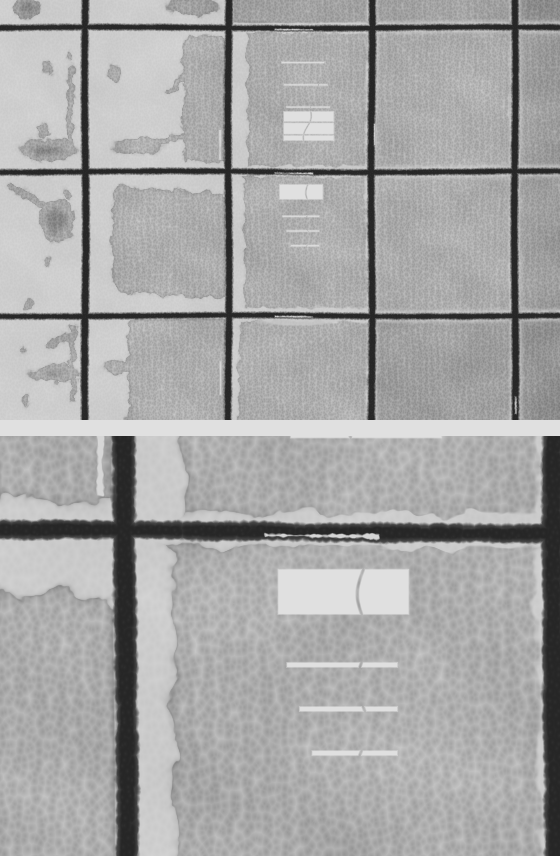
Top, the full canvas; bottom, a detail of the centre.
Give the GLSL for this texture, as a Shadertoy shader.

```glsl
// Pencil drawing of square wall tiles with dark grout: dry and splashed on the left,
// covered by a grey film of water on the right, with pale window reflections.
// Distance functions give the puddles, layered sines their edges, cellular noise the grain.

vec2 hash2(vec2 p) {
    vec3 q = fract(p.xyx * vec3(0.1031, 0.103, 0.0973));
    q += dot(q, q.yzx + 33.33);
    return fract((q.xx + q.yz) * q.zy);
}

// Distance to the nearest scattered point, about 0 to 1
float cellular(vec2 p) {
    vec2 cell = floor(p);
    float nearest = 2.0;
    for (int k = 0; k < 9; k++) {
        vec2 c = cell + vec2(k % 3 - 1, k / 3 - 1);
        nearest = min(nearest, length(c + hash2(c) - p));
    }
    return nearest;
}

// Layered sines, about -1 to 1
float ripple(vec2 p) {
    float sum = 0.0, amp = 0.5;
    for (int k = 0; k < 4; k++) {
        sum += amp * sin(p.x + 1.7 * sin(p.y)) * cos(p.y * 0.9 + sin(p.x * 0.7));
        p = mat2(1.6, 1.2, -1.2, 1.6) * p + 1.3;
        amp *= 0.6;
    }
    return sum;
}

float box(vec2 p, vec2 c, vec2 h) {
    vec2 d = abs(p - c) - h;
    return length(max(d, 0.0)) + min(max(d.x, d.y), 0.0);
}

float blob(vec2 p, vec2 c, vec2 r) {
    return (length((p - c) / r) - 1.0) * min(r.x, r.y);
}

float streak(vec2 p, vec2 a, vec2 b, float r) {
    vec2 ab = b - a;
    return length(p - a - ab * clamp(dot(p - a, ab) / dot(ab, ab), 0.0, 1.0)) - r;
}

// Splashes and puddles of the two left columns
float splashes(vec2 p) {
    float d = box(p, vec2(0.488, 0.765), vec2(0.032, 0.128)) - 0.02;
    d = min(d, box(p, vec2(0.408, 0.425 - 0.08 * (p.x - 0.4)), vec2(0.115, 0.102)) - 0.022);
    d = min(d, box(p, vec2(0.425, 0.11), vec2(0.105, 0.12)) - 0.015);
    d = min(d, blob(p, vec2(0.285, 0.125), vec2(0.04, 0.016)));
    d = min(d, blob(p, vec2(0.33, 0.653), vec2(0.058, 0.021)));
    d = min(d, streak(p, vec2(0.34, 0.66), vec2(0.47, 0.685), 0.006));
    d = min(d, streak(p, vec2(0.402, 0.783), vec2(0.45, 0.83), 0.006));
    d = min(d, blob(p, vec2(0.46, 0.985), vec2(0.06, 0.022)));
    d = min(d, blob(p, vec2(0.066, 0.982), vec2(0.03, 0.024)));
    d = min(d, blob(p, vec2(0.11, 0.642), vec2(0.068, 0.028)));
    d = min(d, streak(p, vec2(0.17, 0.84), vec2(0.165, 0.65), 0.007));
    d = min(d, blob(p, vec2(0.133, 0.475), vec2(0.042, 0.046)));
    d = min(d, streak(p, vec2(0.03, 0.555), vec2(0.13, 0.5), 0.009));
    d = min(d, streak(p, vec2(0.172, 0.22), vec2(0.172, 0.05), 0.006));
    d = min(d, blob(p, vec2(0.13, 0.11), vec2(0.055, 0.02)));
    d = min(d, streak(p, vec2(0.12, 0.18), vec2(0.17, 0.2), 0.008));
    d = min(d, blob(p, vec2(0.273, 0.828), vec2(0.014, 0.017)));
    for (int k = 0; k < 13; k++) {
        vec2 h = hash2(vec2(k, 7));
        vec2 c = vec2(0.02 + 0.15 * h.x, (float(k) + h.y) / 13.0);
        d = min(d, blob(p, c, vec2(0.006, 0.008) * (0.6 + 1.2 * h.y)));
    }
    return d;
}

// Window panes and bars mirrored in the third column
float reflections(vec2 p) {
    float d = box(p, vec2(0.735, 0.7), vec2(0.06, 0.035));
    d = max(d, 0.0012 - abs(abs(p.y - 0.694) - 0.015));
    d = min(d, box(p, vec2(0.717, 0.543), vec2(0.052, 0.018)));
    for (int k = 0; k < 3; k++) {
        float n = float(k);
        d = min(d, box(p, vec2(0.722 + 0.006 * n, 0.851 - 0.053 * n), vec2(0.052, 0.0018)));
        d = min(d, box(p, vec2(0.716 + 0.005 * n, 0.485 - 0.035 * n), vec2(0.044 - 0.005 * n, 0.002)));
    }
    float crack = abs(p.x - 0.732 - 0.25 * (p.y - 0.7) * step(0.6, p.y) - 0.004 * sin(p.y * 90.0));
    return max(d, 0.0012 - crack);
}

void mainImage(out vec4 fragColor, in vec2 fragCoord) {
    vec2 p = fragCoord / iResolution.y;
    float aa = 1.2 / iResolution.y;
    float grain = cellular(p * vec2(190.0, 150.0)) - 0.5;
    float mottle = ripple(p * 17.0);
    vec2 wobble = vec2(ripple(p * 48.0), ripple(p.yx * 48.0 + 5.0));

    // Tile grid, slightly bent by hand
    vec2 pitch = vec2(0.341, 0.343);
    vec2 bend = 0.0016 * sin(p.yx * vec2(9.0, 7.0) + p * 3.0);
    vec2 g = (p + bend - vec2(0.203, 0.248)) / pitch;
    vec2 id = floor(g), local = (g - id) * pitch;
    vec2 toLine = abs(g - round(g)) * pitch;

    // Water: splashes on the left, a film with a ragged left edge on the right
    float wet = splashes(p + 0.011 * wobble);
    if (id.x > 0.5) {
        bool ragged = id.x < 1.5 && id.y < 1.5;
        vec2 q = local + wobble * (ragged ? 0.009 : 0.002);
        float left = ragged ? 0.036 + 0.01 * id.y : 0.012;
        vec2 side = max(vec2(left, ragged ? 0.018 : 0.013) - q, q - pitch + 0.012);
        wet = max(side.x, side.y);
    }
    wet = max(wet, 0.010 - min(toLine.x, toLine.y));

    // Graphite tones
    float dry = 0.805 + 0.02 * mottle + 0.03 * grain;
    float film = 0.685 + 0.045 * mottle + 0.11 * grain + 0.015 * sin(p.x * 420.0 + 3.0 * mottle);
    film -= 0.06 * smoothstep(1.18, 1.3, p.x) + 0.05 * step(1.5, id.y);
    film -= 0.05 * step(1.5, id.x) * step(id.y, -0.5);
    film -= 0.16 * smoothstep(0.0, -0.03, wet) * smoothstep(0.25, 0.18, p.x);
    float soft = aa + 0.007 * smoothstep(0.8, 1.0, p.x);
    float tone = mix(dry, film, smoothstep(soft, -soft, wet));
    tone -= 0.13 * exp(-abs(wet) / 0.002) * smoothstep(0.85, 0.5, p.x);
    tone = mix(tone, 0.79, 0.8 * smoothstep(0.003, -0.003, blob(p, vec2(0.708, 0.238), vec2(0.095, 0.013))));
    tone = mix(tone, 0.88, smoothstep(aa, -aa, reflections(p)));

    // Grout with rough pencil edges
    float rough = 0.0018 * grain + 0.0012 * wobble.x;
    float grout = min(toLine.x - 0.0083, toLine.y - 0.0067) + rough;
    tone = mix(tone, 0.15 + 0.12 * grain * grain + 0.12 * smoothstep(-0.004, 0.0, grout),
        smoothstep(aa + 0.001, -aa, grout));

    // Glints along the grout
    float glint = box(vec2(p.x, (g.y - round(g.y)) * pitch.y), vec2(0.7, -0.003), vec2(0.045, 0.0012));
    glint = min(glint, box(p, vec2(0.524, 0.655), vec2(0.002, 0.035)));
    glint = min(glint, box(p, vec2(0.525, 0.1), vec2(0.002, 0.04)));
    glint = min(glint, box(p, vec2(0.892, 0.68), vec2(0.0015, 0.025)));
    glint = min(glint, box(p, vec2(1.228, 0.035), vec2(0.0015, 0.02)));
    tone = mix(tone, 0.84, smoothstep(aa, -aa, glint + rough));

    fragColor = vec4(vec3(clamp(tone, 0.0, 1.0)), 1.0);
}
```
